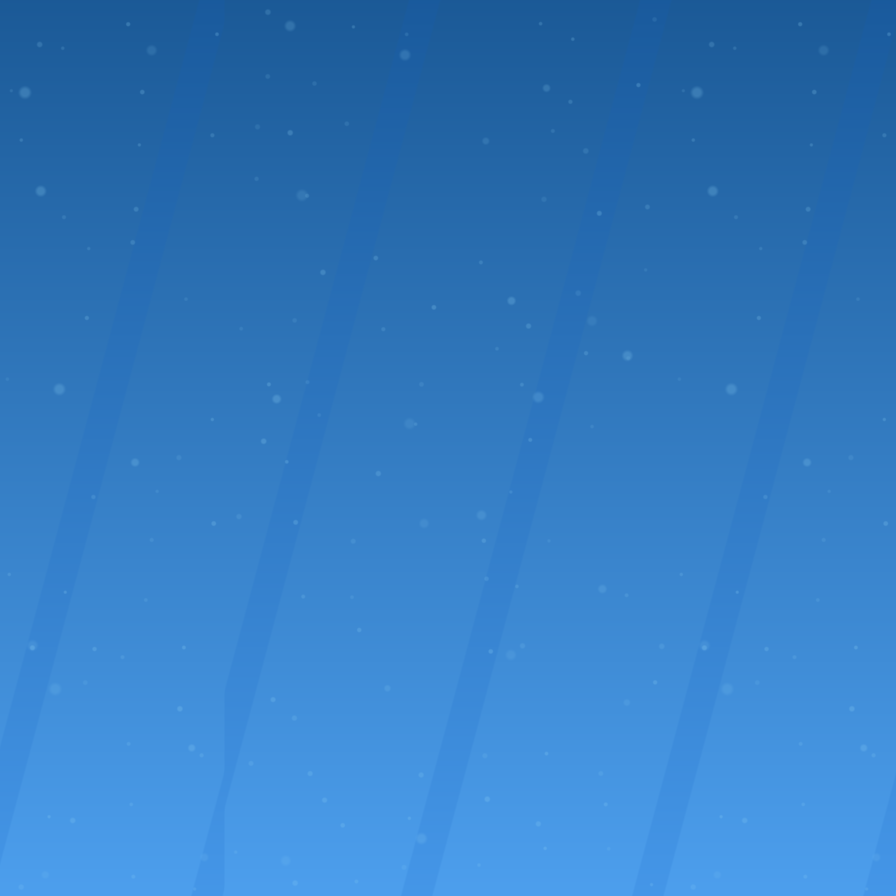
Give the GLSL for this background, as a WebGL 1 fragment shader.

```glsl
precision highp float;

uniform vec2 u_resolution;

const vec3 TOP_COLOR = vec3(0.105, 0.350, 0.590);
const vec3 BOTTOM_COLOR = vec3(0.300, 0.622, 0.930);
const vec3 BAND_COLOR = vec3(0.06, 0.37, 0.77);
const vec3 BUBBLE_COLOR = vec3(0.55, 0.82, 0.96);

const float TILE_WIDTH = 0.75;
const float TILE_START = 0.25;

const float BAND_SPACING = 0.258;
const float BAND_OFFSET = 0.215;
const float BAND_SLANT = 0.267;
const float BAND_HALF_WIDTH = 0.0175;
const float BAND_SOFTNESS = 0.0015;
const float BAND_OPACITY = 0.13;

const int BUBBLE_LAYERS = 2;
const float COARSE_CELL = 0.125;
const float COARSE_RADIUS = 0.0060;
const float BUBBLE_DENSITY = 0.60;
const float BUBBLE_OPACITY = 0.25;

vec3 hash3(vec2 p) {
  vec3 q = fract(p.xyx * vec3(0.1031, 0.1030, 0.0973));
  q += dot(q, q.yxz + 33.33);
  return fract((q.xxy + q.yzz) * q.zyx);
}

// Coverage of the slanted bands, x measured from the tile's left edge
float bands(float x, float y, float pixel) {
  float s = x - BAND_SLANT * y - BAND_OFFSET;
  float d = abs(mod(s + 0.5 * BAND_SPACING, BAND_SPACING) - 0.5 * BAND_SPACING);
  float edge = max(pixel, BAND_SOFTNESS);
  return 1.0 - smoothstep(-edge, edge, d - BAND_HALF_WIDTH);
}

// One scattered bubble per occupied cell, repeating with the tile
float bubbles(vec2 p, float cellSize, float maxRadius, float seed, float pixel) {
  vec2 cell = floor(p / cellSize);
  vec2 id = vec2(mod(cell.x, floor(TILE_WIDTH / cellSize + 0.5)), cell.y);
  vec3 place = hash3(id + seed);
  vec3 look = hash3(id + seed + 57.0);
  vec2 center = (cell + 0.12 + 0.76 * place.xy) * cellSize;
  float radius = maxRadius * mix(0.55, 1.0, look.x);
  float edge = max(pixel, 0.45 * radius);
  float disc = 1.0 - smoothstep(-edge, edge, length(p - center) - radius);
  return disc * step(place.z, BUBBLE_DENSITY) * mix(0.4, 1.0, look.y);
}

void main() {
  float pixel = 1.0 / u_resolution.y;
  vec2 p = gl_FragCoord.xy * pixel;
  vec3 color = mix(BOTTOM_COLOR, TOP_COLOR, p.y);

  // Bands break at the tile seam, blended over one pixel
  float tileX = mod(p.x - TILE_START, TILE_WIDTH);
  float band = mix(bands(tileX + TILE_WIDTH, p.y, pixel),
                   bands(tileX, p.y, pixel),
                   smoothstep(0.0, pixel, tileX));
  color = mix(color, BAND_COLOR, BAND_OPACITY * band);

  // Large bubbles first, then finer ones
  float cellSize = COARSE_CELL;
  float radius = COARSE_RADIUS;
  for (int i = 0; i < BUBBLE_LAYERS; i++) {
    float cover = bubbles(p, cellSize, radius, 11.0 + 23.0 * float(i), pixel);
    color = mix(color, BUBBLE_COLOR, BUBBLE_OPACITY * cover);
    cellSize *= 0.5;
    radius *= 0.5;
  }

  gl_FragColor = vec4(color, 1.0);
}
```
